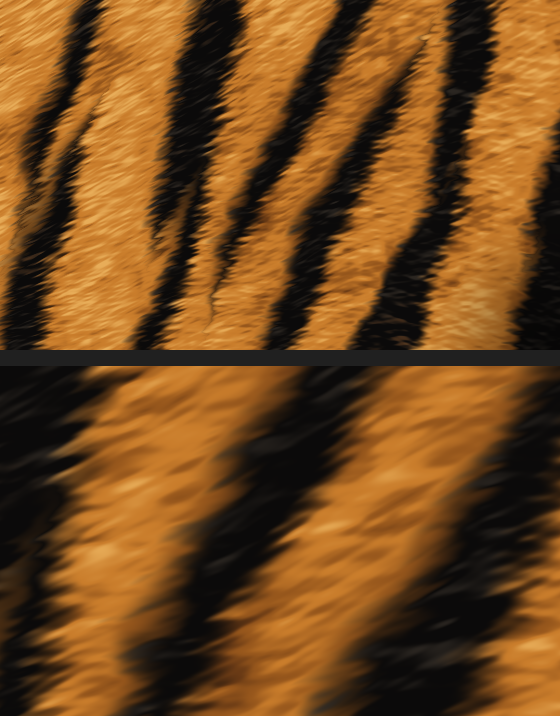
Top, the full canvas; bottom, a detail of the centre.
Write a Shadertoy shader that draws this texture.

```glsl
const vec3 BLACK = vec3(0.045, 0.04, 0.038);
const vec3 SHEEN = vec3(0.17, 0.15, 0.13);
const vec3 BROWN = vec3(0.40, 0.22, 0.08);
const vec3 TAN   = vec3(0.59, 0.34, 0.11);
const vec3 GOLD  = vec3(0.79, 0.49, 0.17);
const vec3 CREAM = vec3(0.91, 0.68, 0.35);

const float SPACING = 0.37;      // distance between stripes in a row
const float ROW_STEP = 0.80;     // height between the two stripe rows
const float MERGE = 0.035;       // rounding where stripes join
const float EDGE_SOFT = 0.024;   // blend width at stripe borders
const float HAIR_REACH = 0.085;  // how far hairs drag the borders
const float HAIR_CONTRAST = 1.1;
const float PATCH_CONTRAST = 0.65;

float hash(vec2 p) {
    vec3 q = fract(p.xyx * vec3(0.1031, 0.1030, 0.0973));
    q += dot(q, q.yzx + 33.33);
    return fract((q.x + q.y) * q.z);
}

float noise(vec2 p) {
    vec2 i = floor(p), f = fract(p);
    f = f * f * (3.0 - 2.0 * f);
    return mix(mix(hash(i), hash(i + vec2(1, 0)), f.x),
               mix(hash(i + vec2(0, 1)), hash(i + vec2(1, 1)), f.x), f.y);
}

float fbm(vec2 p) {
    float sum = 0.0, amp = 0.53;
    for (int k = 0; k < 4; k++) {
        sum += amp * noise(p);
        p = p * 2.03 + 17.1;
        amp *= 0.5;
    }
    return sum;
}

// Height across the hair flow: steep at the upper left, level at the right
float hairFlow(vec2 p) {
    return p.y - p.x * (0.34 + 0.24 * p.y) + 0.14 * p.x * p.x
         + 0.03 * noise(p * 4.0) + 0.005 * noise(p * 11.0 + 5.0);
}

// Crossing layers of thin hairs, from clumps to single strands
float hairs(vec2 p) {
    float v = hairFlow(p) + 10.0;
    float x = p.x + 10.0;
    float clump = noise(vec2(x * 14.0, (v - 0.08 * p.x) * 70.0));
    float strand = noise(vec2(x * 20.0, (v + 0.05 * p.x) * 130.0));
    float fine = noise(vec2(x * 27.0, (v - 0.16 * p.x) * 190.0));
    float cross = noise(vec2(x * 24.0, (v + 0.16 * p.x) * 165.0));
    return 0.18 * clump + 0.29 * strand + 0.28 * fine + 0.25 * cross;
}

float smoothMin(float a, float b) {
    float h = max(MERGE - abs(a - b), 0.0) / MERGE;
    return min(a, b) - 0.25 * h * h * MERGE;
}

// Signed distance to leaning, tapered stripes in two staggered rows
float stripes(vec2 p) {
    float nearest = 1.0;
    for (int j = 0; j < 2; j++) {
        for (int i = -2; i < 7; i++) {
            vec2 id = vec2(float(i), float(j));
            float place = hash(id + 21.7);
            float size = hash(id + 47.3);
            float tilt = hash(id + 83.9);
            float y = p.y - 0.12 - ROW_STEP * id.y - 0.25 * (place - 0.5);
            float lean = mix(0.05, 0.55, tilt);
            float center = SPACING * (id.x + 0.5 * id.y + 0.4 * place)
                         + lean * y + 0.03 * sin(5.0 * p.y + 6.3 * size);
            float t = y / mix(0.45, 0.68, tilt);
            float halfWidth = mix(0.035, 0.095, size) * (1.0 - t * t);
            float d = (abs(p.x - center) - halfWidth) * inversesqrt(1.0 + lean * lean);
            nearest = smoothMin(nearest, d);
        }
    }
    return nearest;
}

vec3 furColor(float tone) {
    vec3 c = mix(BROWN, TAN, smoothstep(0.0, 0.33, tone));
    c = mix(c, GOLD, smoothstep(0.30, 0.64, tone));
    return mix(c, CREAM, smoothstep(0.62, 1.05, tone));
}

void mainImage(out vec4 fragColor, in vec2 fragCoord) {
    vec2 p = fragCoord / iResolution.y;
    float hair = hairs(p);
    float patches = fbm(p * 2.6 + 4.0);

    // Hairs and broad wobble bend the stripe borders
    vec2 q = p + HAIR_REACH * (hair - 0.5) * vec2(1.0, 0.3);
    q.x += 0.06 * (noise(p * 5.0 + 31.0) - 0.5) + 0.02 * (noise(p * 17.0) - 0.5);
    float d = stripes(q);
    float dark = 1.0 - smoothstep(-EDGE_SOFT, EDGE_SOFT, d);

    // Golden coat, deeper close to the stripes and in faint smudges
    float smudge = smoothstep(0.60, 0.80, fbm(p * vec2(8.0, 5.0) + 60.0));
    float tone = 0.77 + HAIR_CONTRAST * (hair - 0.5)
               + PATCH_CONTRAST * (patches - 0.5)
               - 0.25 * exp(-max(d, 0.0) * 24.0) - 0.22 * smudge;
    vec3 coat = furColor(tone);

    // Black hair with grey sheen and stray brown strands
    vec3 pelt = mix(BLACK, SHEEN, smoothstep(0.48, 0.85, hair));
    float stray = smoothstep(0.52, 0.78, hair) * smoothstep(0.45, 0.65, patches);
    pelt = mix(pelt, BROWN, 0.45 * stray);

    vec3 color = mix(coat, pelt, dark);
    float aspect = iResolution.x / iResolution.y;
    color *= 1.0 - 0.4 * smoothstep(0.45, 0.0, length(p - vec2(aspect, 0.0)));
    fragColor = vec4(color, 1.0);
}
```
